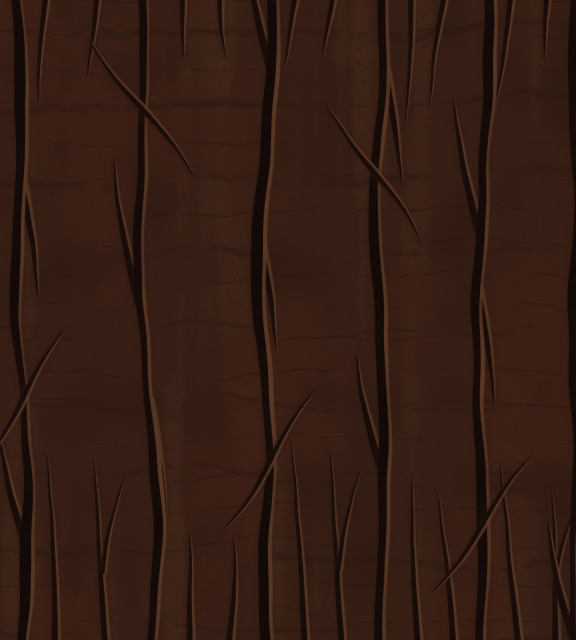
Give the GLSL for this texture, as a Shadertoy shader.

```glsl
// Dark brown tree bark: long upright grooves with lit right rims, crossed by
// slanted cracks and joined by tapering spurs. The bark below is built from
// gradient noise: vertical bands, broken horizontal creases and fine grain.

const vec3 BARK_SHADE = vec3(0.180, 0.100, 0.070);
const vec3 BARK_MID   = vec3(0.218, 0.119, 0.079);
const vec3 BARK_LIGHT = vec3(0.245, 0.140, 0.090);
const vec3 BARK_RED   = vec3(0.245, 0.122, 0.078);
const vec3 GROOVE     = vec3(0.100, 0.050, 0.037);
const vec3 RIM        = vec3(0.345, 0.215, 0.142);
const float PI = 3.14159;

float hash(float n) {
    return fract(sin(n * 12.9898 + 4.1) * 4375.85);
}

vec2 gradient(vec2 cell) {
    float angle = 2.0 * PI * fract(sin(dot(cell, vec2(127.1, 311.7))) * 4375.85);
    return vec2(cos(angle), sin(angle));
}

float noise(vec2 p) {
    vec2 i = floor(p), f = fract(p);
    vec2 u = f * f * f * (f * (f * 6.0 - 15.0) + 10.0);
    vec2 e = vec2(1.0, 0.0);
    float low  = mix(dot(gradient(i), f), dot(gradient(i + e.xy), f - e.xy), u.x);
    float high = mix(dot(gradient(i + e.yx), f - e.yx), dot(gradient(i + e.xx), f - e.xx), u.x);
    return mix(low, high, u.y);
}

// Broken, ragged horizontal lines that sag and rise across the bark
float creases(vec2 p, float spacing, float thickness, float seed) {
    float sag = 0.05 * noise(p * vec2(4.0, 1.5) + seed) + 0.008 * noise(p * vec2(22.0, 9.0) + seed);
    float v = (p.y + sag) / spacing + seed;
    float row = floor(v);
    float dist = abs(fract(v) - 0.5) * spacing;
    float presence = noise(vec2(p.x * 6.0, row * 3.7 + seed)) + 0.5 * noise(p * vec2(40.0, 90.0));
    float halfWidth = thickness * (0.5 + hash(row + seed)) * (1.0 + 0.9 * noise(p * vec2(50.0, 70.0)));
    return (1.0 - smoothstep(0.3, 1.3, dist / halfWidth)) * smoothstep(-0.25, 0.2, presence);
}

vec3 barkSurface(vec2 p) {
    float bands = noise(vec2(p.x * 13.0, p.y * 0.9)) + 0.5 * noise(vec2(p.x * 38.0, p.y * 1.6));
    float patches = noise(p * vec2(6.0, 9.0) + 3.3);
    float grain = noise(p * vec2(190.0, 230.0)) + 0.6 * noise(p * vec2(90.0, 120.0));
    vec3 col = mix(BARK_MID, BARK_LIGHT, smoothstep(-0.05, 0.4, bands + 0.4 * patches));
    col = mix(col, BARK_RED, 0.7 * smoothstep(0.0, 0.35, noise(p * vec2(5.0, 2.2) + 8.6)));
    col = mix(col, BARK_SHADE, 0.6 * smoothstep(0.1, 0.55, patches - 0.6 * bands));
    col = mix(col, BARK_SHADE, 0.45 * smoothstep(0.25, 0.6, grain + 0.5 * patches));
    col = mix(col, BARK_SHADE, 0.65 * creases(p, 0.115, 0.0055, 2.3));
    col = mix(col, BARK_SHADE * 0.95, 0.6 * creases(p, 0.053, 0.0020, 5.7));
    return col * (1.0 + 0.05 * grain);
}

// Dark cut of half-width w around x = 0 with a lit rim on its right side
vec3 carve(vec3 col, float x, float w, float rimWidth, float rimGlow) {
    float aa = 0.8 / iResolution.y;
    float visible = smoothstep(0.0, 0.0012, w);
    float rim = smoothstep(w - aa, w + aa, x) * (1.0 - smoothstep(-aa, aa * 1.5, x - w - rimWidth));
    float cut = 1.0 - smoothstep(-aa, aa, abs(x) - w);
    float halo = exp(-max(abs(x) - w, 0.0) / 0.005);
    col = mix(col, BARK_SHADE * 0.9, 0.45 * halo * visible);
    col = mix(col, RIM, rim * rimGlow * visible);
    return mix(col, GROOVE * mix(1.1, 0.75, smoothstep(0.0, 0.008, w)), cut * visible);
}

// Cut that tapers from a wide root to a sharp tip, bowed sideways by bend
vec3 spike(vec3 col, vec2 p, vec2 root, vec2 tip, float w, float bend) {
    vec2 axis = tip - root, q = p - root;
    float len = length(axis);
    float t = dot(q, axis) / (len * len);
    if (t < 0.0 || t > 1.0) return col;
    vec2 side = vec2(axis.y, -axis.x) / len * sign(axis.y);
    float x = dot(q, side) + bend * sin(PI * t) + 0.004 * t * noise(p * 14.0);
    float taper = pow(1.0 - t, 0.65);
    return carve(col, x, w * taper, (0.0015 + 0.75 * w) * taper, 0.85);
}

float trunkX(float i, float y) {
    float wobble = 0.030 * noise(vec2(y * 2.6, i * 7.3 + 0.4)) + 0.006 * noise(vec2(y * 9.0, i * 3.1));
    return 0.036 + 0.2 * i - 0.0055 * i * i + wobble;
}

void mainImage(out vec4 fragColor, in vec2 fragCoord) {
    vec2 p = fragCoord / iResolution.y;
    vec3 col = barkSurface(p);

    // Short cracks growing in from the bottom and top edges, two per gap
    for (float k = 0.0; k < 10.0; k++) {
        float x = trunkX(floor(k * 0.5), 0.0) + 0.058 + 0.066 * mod(k, 2.0) + 0.02 * (hash(k) - 0.5);
        float rise = 0.17 + 0.18 * hash(k + 20.0), drop = 0.09 + 0.13 * hash(k + 40.0);
        float lean = 0.05 * (hash(k + 60.0) - 0.6), bend = 0.014 * (hash(k + 80.0) - 0.5);
        col = spike(col, p, vec2(x, -0.02), vec2(x + lean, rise), 0.0048, bend);
        if (mod(k, 4.0) == 1.0)
            col = spike(col, p, vec2(x + lean * 0.3, rise * 0.35), vec2(x + 0.035, rise * 0.9), 0.0035, 0.006);
        col = spike(col, p, vec2(x - 0.012, 1.02), vec2(x - 0.012 + lean, 1.0 - drop), 0.0042, -bend);
    }

    // Full-height grooves with one spur rising left and one falling right
    for (float i = 0.0; i < 6.0; i++) {
        float up = fract(0.15 + 0.37 * i), down = 0.3 + 0.6 * fract(0.7 + 0.43 * i);
        vec2 upRoot = vec2(trunkX(i, up), up), downRoot = vec2(trunkX(i, down), down);
        col = spike(col, p, upRoot, upRoot + vec2(-0.042, 0.17 + 0.08 * hash(i)), 0.0062, 0.006);
        col = spike(col, p, downRoot, downRoot + vec2(0.030, -0.19), 0.0060, -0.004);
        float w = 0.0066 * (1.0 + 0.7 * noise(vec2(p.y * 4.0, i * 5.7)));
        float rimNoise = noise(vec2(p.y * 6.0, i * 2.9 + 0.5));
        col = carve(col, p.x - trunkX(i, p.y), w, 0.0052 + 0.004 * rimNoise, 0.85 + 0.4 * min(rimNoise, 0.3));
    }

    // Slanted cracks crossing each groove, tapering to both ends
    for (float i = 0.0; i < 5.0; i++) {
        float y = fract(0.38 + 0.45 * i), slant = 1.0 - 2.0 * mod(i, 2.0);
        vec2 mid = vec2(trunkX(i, y), y);
        vec2 reach = vec2(slant * (0.06 + 0.045 * hash(i + 9.0)), 0.115);
        col = spike(col, p, mid, mid + reach, 0.0038, 0.005);
        col = spike(col, p, mid, mid - reach, 0.0038, -0.005);
    }

    fragColor = vec4(col, 1.0);
}
```
